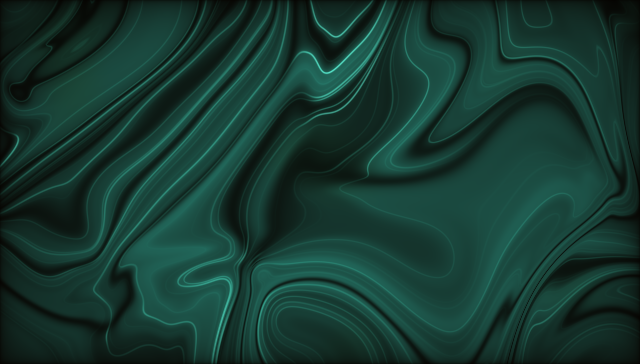
Reproduce this background procedurally as a Shadertoy shader.

```glsl
vec2 hash2(vec2 cell) {
    vec3 v = fract(cell.xyx * vec3(0.1031, 0.1030, 0.0973));
    v += dot(v, v.yzx + 33.33);
    return fract((v.xx + v.yz) * v.zy);
}

float gradientDot(vec2 cell, vec2 offset) {
    return dot(hash2(cell) * 2.0 - 1.0, offset);
}

// Gradient noise, roughly -0.6 to 0.6
float noise(vec2 p) {
    vec2 c = floor(p), f = p - c;
    vec2 u = f * f * f * (f * (f * 6.0 - 15.0) + 10.0);
    vec2 e = vec2(1.0, 0.0);
    float low = mix(gradientDot(c, f), gradientDot(c + e, f - e), u.x);
    float high = mix(gradientDot(c + e.yx, f - e.yx), gradientDot(c + 1.0, f - 1.0), u.x);
    return mix(low, high, u.y);
}

// Repeated smooth displacement folds the plane like stirred liquid
vec2 stir(vec2 p, float strength) {
    float freq = 1.5;
    for (int i = 0; i < 4; i++) {
        vec2 s = p * freq + float(i) * vec2(17.3, 9.7) + 20.0;
        p += strength / freq * vec2(noise(s), noise(s + vec2(41.2, 63.8)));
        freq *= 1.22;
    }
    return p;
}

float layerHeight(vec2 q) {
    return dot(q, vec2(0.8, -0.5)) + 0.35 * noise(q * 1.6 + 75.0);
}

// Layers that fade out where they get too tight to resolve
float bands(float h, float along, float freq, float slope) {
    float tightness = freq * slope / 90.0;
    return noise(vec2(h * freq + 60.0, along + freq)) * exp(-tightness * tightness);
}

// Irregular glowing contours; x is the hairline, y the halo
vec2 veins(float h, float slope, float spacing, float width, float pixel) {
    float level = h / spacing + 100.0;
    float f = fract(level);
    vec2 rnd = hash2(vec2(floor(level), spacing * 900.0));
    float dist = abs(f - mix(0.35, 0.65, rnd.x)) * spacing / max(slope, 0.35);
    float window = smoothstep(0.0, 0.15, f * (1.0 - f));
    float room = min(1.0, spacing / (slope * 0.014 + 0.0001));
    float strength = (0.12 + 0.88 * rnd.y * rnd.y * rnd.y) * window * room;
    float hairline = 1.0 - smoothstep(0.0, width + pixel, dist);
    return strength * vec2(hairline, exp(-dist / (width * 6.0)));
}

vec3 tealRamp(float g) {
    return vec3(0.02 + 0.33 * g - 0.14 * g * g, g, max(0.9 * g - 0.01, 0.0));
}

float vignette(vec2 uv, float power) {
    vec2 edge = 4.0 * uv * (1.0 - uv);
    return pow(max(edge.x * edge.y, 0.0), power);
}

void mainImage(out vec4 fragColor, in vec2 fragCoord) {
    vec2 uv = fragCoord / iResolution.xy;
    vec2 p = fragCoord / iResolution.y;
    float pixel = 1.0 / iResolution.y;
    float strength = 1.1;

    // Folded height field and its slope in canvas units
    vec2 q = stir(p, strength);
    float h = layerHeight(q);
    vec2 e = vec2(0.002, 0.0);
    vec2 grad = vec2(layerHeight(stir(p + e, strength)),
                     layerHeight(stir(p + e.yx, strength))) - h;
    float slope = length(grad) / e.x;
    float along = dot(q, vec2(0.5, 0.8)) * 0.7;

    // Broad sheets, ribbons and fine striations
    float tone = 0.335
        + 0.26 * bands(h, along, 4.0, slope)
        + 0.20 * bands(h, along, 11.0, slope)
        + 0.09 * bands(h, along, 38.0, slope);

    // Dark creases between sheets
    float crease = noise(vec2(h * 4.5 + 33.0, along * 1.3 + 8.0)) / 0.065;
    tone *= 1.0 - 0.7 * exp(-crease * crease);

    float shade = vignette(uv, 0.26);
    tone = max(tone, 0.03) * shade;
    vec3 color = tealRamp(tone);

    // Faint moss-green patches
    float moss = smoothstep(0.15, 0.5, noise(p * 2.6 + 12.0));
    color = mix(color, tone * vec3(0.42, 1.0, 0.55), 0.3 * moss);

    // Luminous veins that brighten and fade along their length
    float shine = 0.25 + 0.75 * smoothstep(-0.1, 0.35, noise(q * 3.0 + 51.0));
    vec2 vein = veins(h, slope, 0.11, 0.0016, pixel)
              + 0.5 * veins(h + 0.03, slope, 0.047, 0.0010, pixel);
    float glow = (vein.x * 0.75 + vein.y * 0.2) * shine * shade;
    color += glow * vec3(0.18, 0.78, 0.66) + glow * glow * vec3(0.25, 0.1, 0.15);

    fragColor = vec4(clamp(color, 0.0, 1.0), 1.0);
}
```
